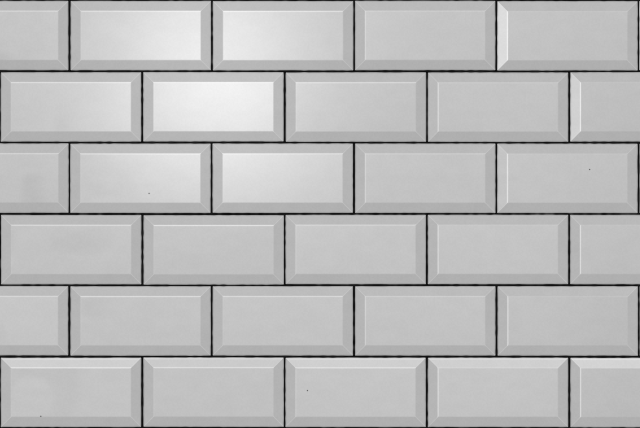
A WebGL 1 fragment shader for this texture:

```glsl
precision highp float;
// Wall of glossy bevelled tiles in running bond, with dark joints and a soft glare.

uniform vec2 u_resolution;

// All lengths are fractions of the canvas height.
#define ROWS 6.0
#define TILE_W 0.3325
#define ROW_SHIFT 0.488
#define JOINT_HALF 0.0019
#define BEVEL 0.0243
#define CORNER 0.0025
#define FACE_TONE 0.762
#define GROUT_TONE 0.06
#define GLARE_POS vec2(0.48, 0.82)
#define GLARE_SIZE vec2(0.27, 0.26)
#define GLARE_GAIN 0.18
#define GRAIN 0.014

float hash(vec2 p) {
  vec3 q = fract(vec3(p.xyx) * 0.1031);
  q += dot(q, q.yzx + 33.33);
  return fract((q.x + q.y) * q.z);
}

float noise(vec2 p) {
  vec2 i = floor(p);
  vec2 f = fract(p);
  f = f * f * (3.0 - 2.0 * f);
  return mix(mix(hash(i), hash(i + vec2(1.0, 0.0)), f.x),
             mix(hash(i + vec2(0.0, 1.0)), hash(i + vec2(1.0, 1.0)), f.x), f.y);
}

float roundedBox(vec2 p, vec2 halfSize, float radius) {
  vec2 d = abs(p) - halfSize + radius;
  return length(max(d, 0.0)) + min(max(d.x, d.y), 0.0) - radius;
}

// Soft line centred on zero distance.
float line(float dist, float width) {
  return exp(-dist * dist / (width * width));
}

void main() {
  vec2 p = gl_FragCoord.xy / u_resolution.y;
  float px = 1.0 / u_resolution.y;

  // Running bond: rows count down from the top, every other one is shifted.
  float down = (1.0 - p.y) * ROWS;
  float row = floor(down);
  float across = p.x / TILE_W - ROW_SHIFT * (1.0 - mod(row, 2.0));
  vec2 id = vec2(floor(across), row) + 17.0;
  vec2 pitch = vec2(TILE_W, 1.0 / ROWS);
  vec2 local = (vec2(fract(across), 1.0 - fract(down)) - 0.5) * pitch;
  vec2 center = p - local;

  // Small differences in size, setting and tilt between tiles.
  vec2 rnd = vec2(hash(id), hash(id + 41.3));
  vec2 q = local + (rnd - 0.5) * 0.0012;
  vec2 halfSize = pitch * 0.5 - JOINT_HALF;
  float wobble = (noise(p * 90.0) - 0.5) * 0.0009;
  float edge = roundedBox(q, halfSize, CORNER) + wobble;
  vec2 inset = halfSize - abs(q);
  float depth = min(inset.x, inset.y);
  float faceMask = smoothstep(-px, px, depth - BEVEL);
  float sideMask = smoothstep(-px, px, inset.y - inset.x);

  // Where the room light catches the left and the top bevels.
  float toRight = smoothstep(0.6, 1.35, center.x);
  float toFloor = 1.0 - smoothstep(0.05, 0.3, center.y);
  float sideFlash = smoothstep(1.1, 1.35, center.x) * smoothstep(0.4, 0.85, center.y);

  // Broad glare, displaced by the tilt of each tile.
  vec2 g = (p - GLARE_POS + (rnd.yx - 0.5) * 0.1) / GLARE_SIZE;
  float glare = exp(-dot(g, g));

  // Flat face with a gentle falloff towards the right.
  float face = FACE_TONE + GLARE_GAIN * glare;
  face += (rnd.x - 0.5) * 0.018 + local.y * 0.12;
  face -= 0.025 * smoothstep(1.2, 1.5, p.x) * (1.0 - 0.5 * p.y);
  face -= 0.025 * smoothstep(0.6, 0.9, noise(p * 14.0)) * (1.0 - smoothstep(0.1, 0.4, p.x));

  // Four bevel planes, joined along the mitres.
  float topTone = 0.728 + 0.11 * toFloor * (0.6 + 0.4 * rnd.y);
  float leftTone = 0.71 + 0.2 * sideFlash * (0.45 + 0.55 * rnd.x);
  float rails = mix(0.688, topTone, step(0.0, q.y));
  float sides = mix(leftTone, 0.7, step(0.0, q.x));
  float bevel = mix(rails, sides, sideMask) + 0.035 * glare;
  bevel += 0.035 * line(inset.x - inset.y, 0.0018);
  float tone = mix(bevel, face, faceMask);

  // Bright arris around the face, and a thin lip on the top rim.
  float onTop = step(0.0, q.y) * (1.0 - sideMask);
  float onLeft = step(q.x, 0.0) * sideMask;
  float arris = line(depth - BEVEL, 0.0017);
  tone += arris * onTop * 0.13 * (1.0 - 0.8 * toRight) * (0.6 + 0.4 * rnd.y);
  tone += arris * onLeft * (0.02 + 0.1 * toRight);
  tone += line(depth - 0.003, 0.002) * onTop * 0.07 * toFloor;

  // Glaze grain, soft ripples and an occasional speck.
  tone += (noise(p * 330.0) - 0.5) * GRAIN;
  tone += (noise(p * vec2(35.0, 60.0)) - 0.5) * 0.01;
  vec2 speckPos = (vec2(hash(id + 7.7), hash(id + 9.1)) - 0.5) * pitch * 0.7;
  float hasSpeck = step(0.8, hash(id + 23.5));
  tone -= 0.35 * hasSpeck * line(length(local - speckPos), 0.0016);

  // Shaded rim, then the joint.
  tone *= 1.0 - 0.22 * line(edge, 0.0022);
  float tileMask = 1.0 - smoothstep(-px * 0.6, px * 0.6, edge);
  float grout = GROUT_TONE + 0.05 * noise(p * 120.0);
  gl_FragColor = vec4(vec3(clamp(mix(grout, tone, tileMask), 0.0, 1.0)), 1.0);
}
```
